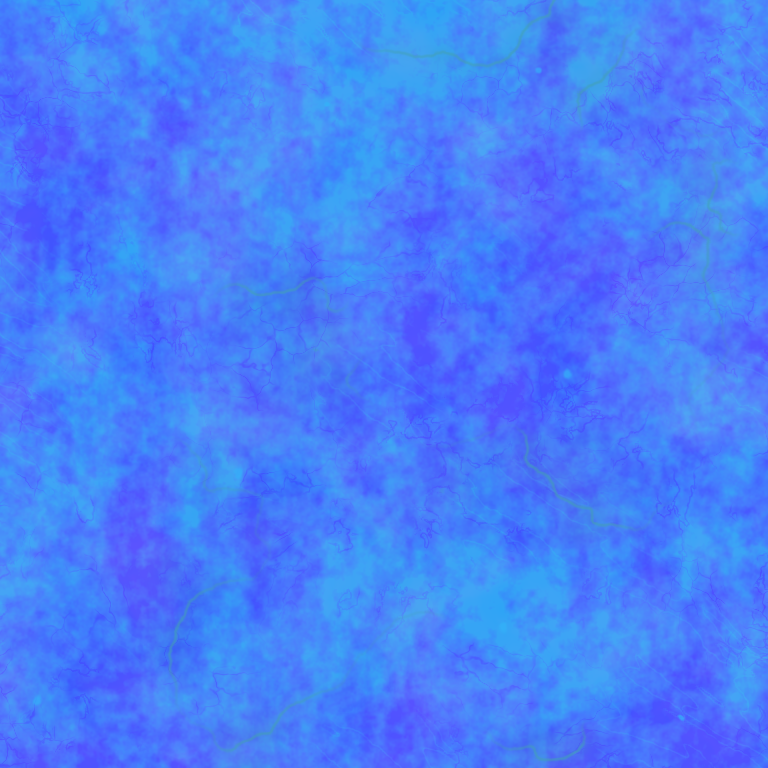
Give the GLSL for this texture map, as a Shadertoy shader.

```glsl
const vec3 INDIGO = vec3(0.295, 0.325, 1.00);
const vec3 AZURE  = vec3(0.29, 0.485, 0.99);
const vec3 SKY    = vec3(0.25, 0.645, 0.96);
const vec3 TEAL   = vec3(0.20, 0.61, 0.80);
const vec3 VEIN   = vec3(0.26, 0.63, 0.70);
const vec3 FLECK  = vec3(0.20, 0.70, 0.97);

const float TONE_BASE = 0.48;
const float PATCH_SCALE = 4.2, PATCH_GAIN = 1.02;
const float MOTTLE_SCALE = 17.0, MOTTLE_GAIN = 0.92;
const float GRAIN_SCALE = 75.0, GRAIN_GAIN = 0.85;
const vec2  STREAK_SCALE = vec2(24.0, 2.8);
const float STREAK_GAIN = 0.62;
const float DRIP_GAIN = 0.20;
const float CRACK_SCALE = 30.0, CRACK_DEPTH = 0.30;
const float SCRATCH_GAIN = 0.18;
const float VEIN_SCALE = 3.2, VEIN_WIDTH = 0.0035, VEIN_HALO = 0.022;
const float FLECK_SCALE = 8.0, FLECK_SHARE = 0.14;
const float VIOLET_TINT = 0.18;

vec2 hash2(vec2 p) {
    vec3 q = fract(p.xyx * vec3(0.1031, 0.1030, 0.0973));
    q += dot(q, q.yzx + 33.33);
    return fract((q.xx + q.yz) * q.zy);
}

float noise(vec2 p) {
    vec2 i = floor(p), f = fract(p);
    f = f * f * (3.0 - 2.0 * f);
    float low  = mix(hash2(i).x, hash2(i + vec2(1, 0)).x, f.x);
    float high = mix(hash2(i + vec2(0, 1)).x, hash2(i + vec2(1, 1)).x, f.x);
    return mix(low, high, f.y);
}

// Layered noise centred on zero
float fbm(vec2 p, int octaves) {
    float sum = 0.0, amp = 0.5;
    for (int i = 0; i < octaves; i++) {
        sum += amp * (noise(p) - 0.5);
        p = mat2(1.6, 1.2, -1.2, 1.6) * p + 17.3;
        amp *= 0.55;
    }
    return sum;
}

// Cellular noise: nearest distance, second distance, id of nearest cell
vec3 cells(vec2 p) {
    vec2 base = floor(p);
    vec3 best = vec3(8.0, 8.0, 0.0);
    for (int y = -1; y <= 1; y++)
    for (int x = -1; x <= 1; x++) {
        vec2 cell = base + vec2(x, y);
        float d = length(cell + hash2(cell) - p);
        if (d < best.x) best = vec3(d, best.x, hash2(cell + 71.0).x);
        else best.y = min(best.y, d);
    }
    return best;
}

// Canvas distance to the zero contour of a field
float contour(float field) {
    float slope = length(vec2(dFdx(field), dFdy(field))) * iResolution.y;
    return abs(field) / max(slope, 0.5);
}

float line(float d, float width) {
    return 1.0 - smoothstep(0.0, max(width, 1.2 / iResolution.y), d);
}

void mainImage(out vec4 fragColor, in vec2 fragCoord) {
    vec2 uv = fragCoord / iResolution.y;
    vec2 warp = vec2(fbm(uv * 7.0 + 3.0, 6), fbm(uv * 7.0 + 41.0, 6));
    vec2 bent = uv + 0.10 * warp;

    // Cloudy wash, blotches and fine grain
    float tone = TONE_BASE;
    tone += PATCH_GAIN * fbm(bent * PATCH_SCALE + 9.0, 6);
    tone += MOTTLE_GAIN * fbm(bent * MOTTLE_SCALE + 23.0, 5);
    tone += GRAIN_GAIN * fbm(uv * GRAIN_SCALE, 3);

    // Vertical streaks and runs from the top edge
    float streakArea = smoothstep(0.3, 0.7, noise(uv * 4.0 + 60.0));
    vec2 streakPos = (uv + 0.012 * warp) * STREAK_SCALE;
    tone += STREAK_GAIN * (0.4 + streakArea) * fbm(streakPos + 31.0, 5);
    float dripEnd = 1.0 - 0.14 * noise(vec2(uv.x * 19.0, 5.0)) + 0.04 * warp.x;
    tone += DRIP_GAIN * smoothstep(dripEnd, dripEnd + 0.05, uv.y);

    // Short hairline cracks along warped cell borders and wrinkles
    float broken = smoothstep(0.40, 0.62, noise(uv * 27.0 + 14.0));
    vec3 crackCell = cells((uv + 0.11 * warp) * CRACK_SCALE);
    float crackArea = smoothstep(0.35, 0.75, noise(uv * 8.0 + 14.0));
    float crack = line((crackCell.y - crackCell.x) / CRACK_SCALE, 0.0030);
    float wrinkle = line(contour(fbm(bent * 26.0 + 80.0, 4)), 0.0022);
    float wrinkleArea = smoothstep(0.35, 0.75, noise(uv * 9.0 + 90.0));
    tone -= CRACK_DEPTH * broken * max(crack * crackArea, wrinkle * wrinkleArea);

    // Pale curved scratches in bundles
    vec2 along = mat2(0.8, 0.6, -0.6, 0.8) * (uv + 0.05 * warp);
    float scratch = line(contour(fbm(along * vec2(8.0, 42.0), 2)), 0.002);
    tone += SCRATCH_GAIN * scratch * smoothstep(0.52, 0.80, noise(uv * 6.0 + 120.0));

    tone = clamp(tone, 0.0, 1.0);
    vec3 color = mix(INDIGO, AZURE, min(tone * 2.0, 1.0));
    color = mix(color, SKY, max(tone * 2.0 - 1.0, 0.0));
    color.r += VIOLET_TINT * fbm(bent * 11.0 + 150.0, 5);

    // Teal veins with a soft stain around them
    float veinField = fbm((uv + 0.05 * warp) * vec2(0.8, 1.2) * VEIN_SCALE + 200.0, 4);
    float veinDist = contour(veinField);
    float veinArea = smoothstep(0.50, 0.70, noise(uv * 5.5 + 230.0));
    float stain = exp(-abs(veinField) / (3.0 * VEIN_HALO)) * (0.6 + fbm(uv * 40.0, 3));
    color = mix(color, TEAL, veinArea * clamp(0.45 * stain, 0.0, 1.0));
    color = mix(color, VEIN, 0.55 * veinArea * line(veinDist, VEIN_WIDTH));

    // Sparse bright flecks
    vec3 fleck = cells((uv + 0.05 * warp) * FLECK_SCALE + 300.0);
    float fleckSize = 0.004 + 0.03 * fleck.z;
    float spot = 1.0 - smoothstep(0.4, 1.2, fleck.x / FLECK_SCALE / fleckSize);
    color = mix(color, FLECK, 0.7 * spot * step(fleck.z, FLECK_SHARE));

    fragColor = vec4(clamp(color, 0.0, 1.0), 1.0);
}
```
